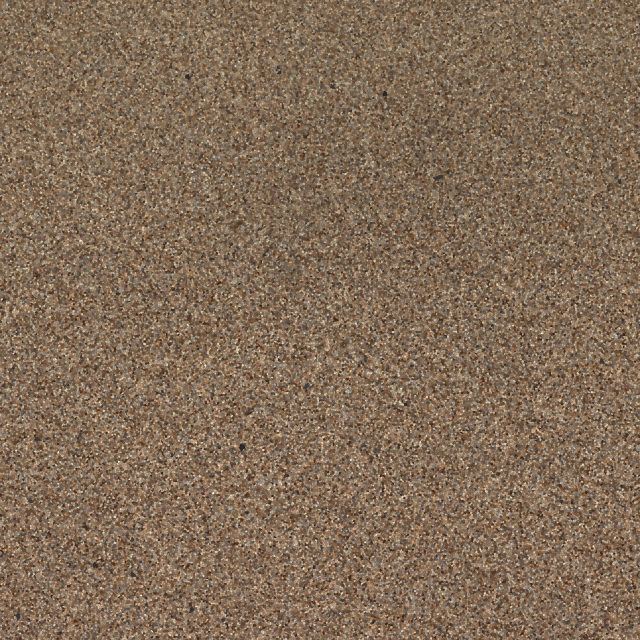
Write a WebGL 2 fragment shader that draws this texture.

```glsl
#version 300 es
precision highp float;
// Fine brown sand: tightly packed multicoloured grains, soft damp patches and a few dark pebbles.

#define GRAINS 325.0          // grains across the canvas
#define GRAIN_CONTRAST 1.3    // spread of grain colours about the mean
#define TONE_JITTER 0.135     // brightness variation between grains
#define WARMTH_JITTER 0.04    // orange to blue-grey variation
#define GAP_SHADE 0.86        // brightness in the gaps between grains
#define GRAIN_LIGHT 1.11      // brightness at the grain centres
#define SOFTNESS 0.0014       // least width of the smoothing footprint
#define MOTTLE 0.026          // strength of the broad patches
#define PEBBLE_GRID 12.0      // pebble cells across the canvas
#define PEBBLE_SHARE 0.2      // share of the cells holding a pebble
#define PEBBLE_SIZE 0.0056    // largest pebble radius
#define SAMPLES 3             // subsamples per pixel side

out vec4 fragColor;
uniform vec2 u_resolution;

const vec3 MEAN_SAND = vec3(0.516, 0.431, 0.352);

// Integer hash giving three values in 0..1 for each cell
vec3 hash3(vec2 cell, uint seed) {
    uvec3 v = uvec3(uvec2(ivec2(cell)), seed);
    v = v * 1664525u + 1013904u;
    v.x += v.y * v.z; v.y += v.z * v.x; v.z += v.x * v.y;
    v ^= v >> 16u;
    v.x += v.y * v.z; v.y += v.z * v.x; v.z += v.x * v.y;
    return vec3(v >> 8u) / 16777216.0;
}

// Mineral colours chosen by their share
vec3 mineral(float pick) {
    if (pick < 0.23) return vec3(0.51, 0.40, 0.31);
    if (pick < 0.43) return vec3(0.54, 0.47, 0.40);
    if (pick < 0.61) return vec3(0.45, 0.39, 0.33);
    if (pick < 0.76) return vec3(0.60, 0.49, 0.38);
    if (pick < 0.90) return vec3(0.40, 0.31, 0.25);
    return vec3(0.64, 0.58, 0.49);
}

// Cellular noise: each cell is one grain, shaded towards its border
vec3 grainColor(vec2 uv) {
    vec2 p = uv * GRAINS;
    vec2 base = floor(p);
    vec2 nearest = base;
    float d1 = 9.0, d2 = 9.0;
    for (int y = -1; y <= 1; y++) {
        for (int x = -1; x <= 1; x++) {
            vec2 cell = base + vec2(x, y);
            float d = distance(p, cell + hash3(cell, 1u).xy);
            if (d < d1) { d2 = d1; d1 = d; nearest = cell; }
            else d2 = min(d2, d);
        }
    }
    vec3 rnd = hash3(nearest, 7u);
    vec3 color = MEAN_SAND + (mineral(rnd.x) - MEAN_SAND) * GRAIN_CONTRAST;
    color += (rnd.y - 0.5) * 2.0 * TONE_JITTER;
    color += vec3(1.0, 0.0, -1.0) * (rnd.z - 0.5) * 2.0 * WARMTH_JITTER;
    color += vec3(0.12, 0.14, 0.16) * step(0.985, rnd.z);   // pale quartz
    return color * mix(GAP_SHADE, GRAIN_LIGHT, smoothstep(0.0, 0.4, d2 - d1));
}

// Broad uneven tone from layered, bent sines
float mottle(vec2 uv) {
    vec2 p = uv * 5.0;
    float sum = 0.0, weight = 0.5;
    for (int i = 0; i < 4; i++) {
        p += 0.7 * sin(p.yx * 1.3 + float(i) * 1.9);
        sum += weight * sin(p.x + 0.6) * sin(p.y + 1.7);
        p = mat2(0.8, 0.6, -0.6, 0.8) * p * 1.9;
        weight *= 0.6;
    }
    return sum;
}

// Coverage and tone of a scattered pebble
vec2 pebble(vec2 uv, float edge) {
    vec2 cell = floor(uv * PEBBLE_GRID);
    vec3 place = hash3(cell, 23u);
    vec3 form = hash3(cell, 41u);
    vec2 q = uv - (cell + 0.2 + 0.6 * place.xy) / PEBBLE_GRID;
    float turn = form.x * 6.2832;
    q = mat2(cos(turn), sin(turn), -sin(turn), cos(turn)) * q;
    q.y *= 1.2 + 0.8 * form.y;
    float angle = atan(q.y, q.x);
    float radius = PEBBLE_SIZE * mix(0.5, 1.0, form.z);
    radius *= 1.0 + 0.16 * sin(angle * 3.0 + turn) + 0.1 * sin(angle * 5.0);
    float cover = 1.0 - smoothstep(-edge, edge, length(q) - radius);
    return vec2(cover * step(place.z, PEBBLE_SHARE), form.y);
}

void main() {
    float pixel = 1.0 / u_resolution.y;
    float footprint = max(pixel, SOFTNESS);
    vec2 uv = gl_FragCoord.xy * pixel;

    // Grains, averaged over the footprint
    vec3 color = vec3(0.0);
    for (int y = 0; y < SAMPLES; y++)
        for (int x = 0; x < SAMPLES; x++)
            color += grainColor(uv + ((vec2(x, y) + 0.5) / float(SAMPLES) - 0.5) * footprint);
    color /= float(SAMPLES * SAMPLES);

    // Finer contrast towards the far edge, a damp patch and darker corners
    color = mix(color, MEAN_SAND, 0.2 * smoothstep(0.4, 1.0, uv.y));
    vec2 damp = (uv - vec2(0.68, 0.68)) * vec2(2.6, 3.6);
    vec2 centered = uv - 0.5;
    float tone = 1.03 + MOTTLE * mottle(uv);
    tone -= 0.085 * exp(-dot(damp, damp)) + 0.11 * dot(centered, centered);
    color *= tone * mix(vec3(1.01, 0.99, 0.99), vec3(0.995, 1.005, 0.98), uv.y);

    vec2 stone = pebble(uv, footprint * 0.7);
    vec3 stoneColor = mix(vec3(0.13, 0.12, 0.12), vec3(0.25, 0.27, 0.29), stone.y);
    color = mix(color, stoneColor, 0.9 * stone.x);
    fragColor = vec4(color, 1.0);
}
```
